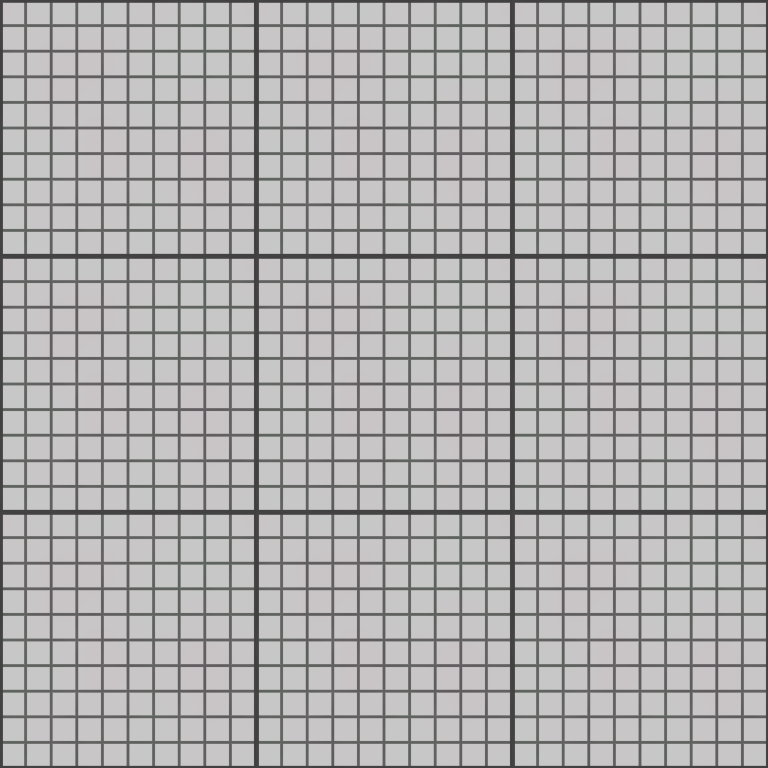
Give the GLSL for this pattern, as a three.js fragment shader.

```glsl
varying vec2 vUv;

float hash(vec2 p) {
  return fract(sin(dot(p, vec2(127.1, 311.7))) * 43758.5453);
}

float noise(vec2 p) {
  vec2 i = floor(p);
  vec2 f = fract(p);
  f = f * f * (3.0 - 2.0 * f);
  return mix(mix(hash(i), hash(i + vec2(1.0, 0.0)), f.x),
             mix(hash(i + vec2(0.0, 1.0)), hash(i + 1.0), f.x), f.y);
}

// Distance to the nearest line of a square grid, in canvas units
float gridDistance(vec2 p, float count) {
  vec2 d = abs(fract(p * count + 0.5) - 0.5) / count;
  return min(d.x, d.y);
}

float lineMask(float dist, float width) {
  return 1.0 - smoothstep(-0.0009, 0.0009, dist - 0.5 * width);
}

void main() {
  vec2 tile = fract(vUv * 3.0);

  // Pale squares with a faint warm and cool mottling
  float mottle = noise(tile * 5.0) - 0.5;
  vec3 tint = vec3(0.4, -0.6, 0.1) * mottle;
  vec3 color = vec3(0.787, 0.777, 0.780) + 0.018 * tint;

  // Thin lines, ten squares to each block
  float wear = noise(tile * 14.0 + 31.0) - 0.5;
  vec3 thinColor = vec3(0.376, 0.378, 0.374) + 0.045 * tint + 0.03 * wear;
  color = mix(color, thinColor, lineMask(gridDistance(vUv, 30.0), 0.0037));

  // Heavy lines around the three by three blocks, set slightly right and down
  vec3 heavyColor = vec3(0.262, 0.257, 0.260) + 0.02 * wear;
  float heavyDistance = gridDistance(vUv - vec2(0.0006, -0.0004), 3.0);
  color = mix(color, heavyColor, lineMask(heavyDistance, 0.0064));

  gl_FragColor = vec4(color, 1.0);
}
```
